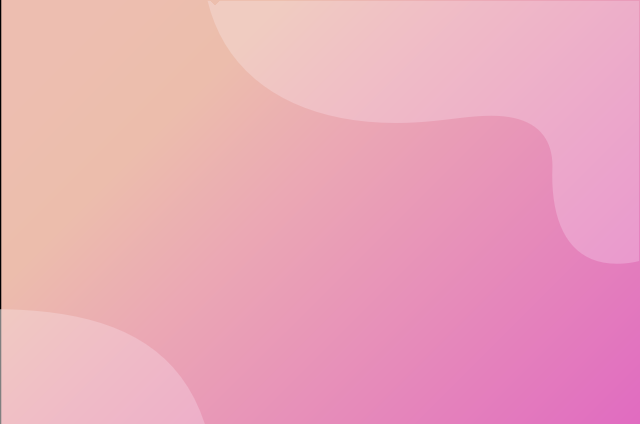
Give the GLSL for this background, as a WebGL 1 fragment shader.

```glsl
precision highp float;
// Diagonal peach-to-magenta gradient with two translucent, wavy corner shapes.
uniform vec2 u_resolution;

const float ASPECT = 1.506;
const vec3 PEACH = vec3(0.930, 0.745, 0.690);
const vec3 APRICOT = vec3(0.925, 0.743, 0.675);
const vec3 PINK = vec3(0.922, 0.660, 0.705);
const vec3 MAGENTA = vec3(0.880, 0.420, 0.755);

float segmentDistance(vec2 p, vec2 a, vec2 b) {
  vec2 ab = b - a;
  return length(p - a - ab * clamp(dot(p - a, ab) / dot(ab, ab), 0.0, 1.0));
}

vec2 cubicPoint(vec2 a, vec2 b, vec2 c, vec2 d, float t) {
  float s = 1.0 - t;
  return s * s * (s * a + 3.0 * t * b) + t * t * (3.0 * s * c + t * d);
}

// Updates (distance, inside sign); side is 1 for a downward ray, -1 for upward.
vec2 addCurve(vec2 state, vec2 p, float side, vec2 a, vec2 b, vec2 c, vec2 d) {
  vec2 start = a;
  for (int i = 1; i <= 20; i++) {
    vec2 end = cubicPoint(a, b, c, d, float(i) / 20.0);
    state.x = min(state.x, segmentDistance(p, start, end));
    if ((start.x > p.x) != (end.x > p.x)) {
      float crossing = mix(start.y, end.y, (p.x - start.x) / (end.x - start.x));
      if ((p.y - crossing) * side > 0.0) state.y = -state.y;
    }
    start = end;
  }
  return state;
}

// Antialiased coverage, where positive depth lies inside.
float coverage(float depth, float pixel) {
  return clamp(0.5 + depth / pixel, 0.0, 1.0);
}

float upperWave(vec2 p, float pixel) {
  vec2 s = vec2(10.0, -1.0);
  s = addCurve(s, p, 1.0, vec2(0.488, 1.0), vec2(0.533, 0.808),
               vec2(0.706, 0.710), vec2(0.931, 0.710));
  s = addCurve(s, p, 1.0, vec2(0.931, 0.710), vec2(1.029, 0.710),
               vec2(1.088, 0.727), vec2(1.157, 0.727));
  s = addCurve(s, p, 1.0, vec2(1.157, 0.727), vec2(1.255, 0.727),
               vec2(1.300, 0.682), vec2(1.300, 0.608));
  s = addCurve(s, p, 1.0, vec2(1.300, 0.608), vec2(1.294, 0.471),
               vec2(1.341, 0.378), vec2(1.451, 0.378));
  s = addCurve(s, p, 1.0, vec2(1.451, 0.378), vec2(1.471, 0.378),
               vec2(1.500, 0.380), vec2(1.539, 0.396));
  // Fine margins and a small notch at the upper border.
  vec2 margin = vec2(ASPECT, 1.0) - 0.002 - p;
  float notch = (p.y - 0.987) - abs(p.x - 0.506);
  return coverage(s.x * s.y, pixel) * coverage(margin.x, pixel)
       * coverage(margin.y, pixel) * (1.0 - coverage(notch, pixel));
}

float lowerWave(vec2 p, float pixel) {
  vec2 s = addCurve(vec2(10.0, -1.0), p, -1.0, vec2(-0.020, 0.271),
                    vec2(0.216, 0.271), vec2(0.412, 0.216), vec2(0.482, 0.0));
  return coverage(s.x * s.y, pixel);
}

vec3 diagonalGradient(float along) {
  vec3 color = mix(PEACH, APRICOT, smoothstep(0.2, 0.667, along));
  color = mix(color, PINK, clamp((along - 0.667) / 0.451, 0.0, 1.0));
  return mix(color, MAGENTA, clamp((along - 1.118) / 1.388, 0.0, 1.0));
}

void main() {
  vec2 p = gl_FragCoord.xy / u_resolution * vec2(ASPECT, 1.0);
  float pixel = max(ASPECT / u_resolution.x, 1.0 / u_resolution.y);
  float lower = lowerWave(p, pixel);
  float veil = max(upperWave(p, pixel), lower);

  vec3 color = diagonalGradient(p.x + 1.0 - p.y);
  color = mix(color, vec3(1.0), veil * vec3(0.22, 0.22, 0.25));

  // Thin dark border on the left, lighter beside the lower shape.
  color = mix(color, vec3(0.5 * lower), coverage(0.003 - p.x, pixel));
  gl_FragColor = vec4(color, 1.0);
}
```
